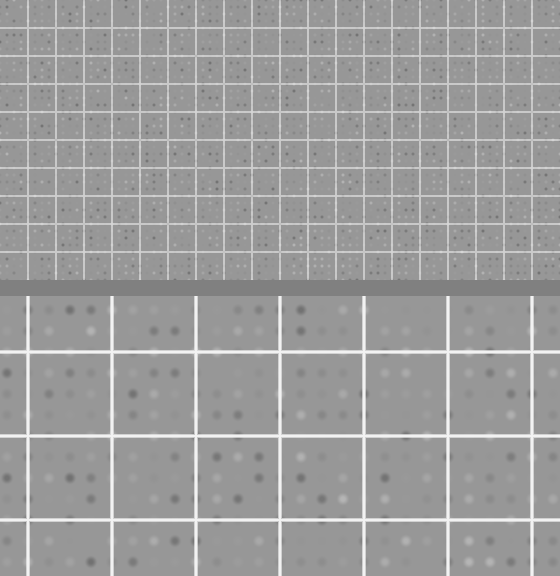
Top, the full canvas; bottom, a detail of the centre.
Reproduce this pattern procedurally as a Shadertoy shader.

```glsl
// Grey square tiles with pale grout lines and a lattice of faint light and dark specks.

const float ROWS = 10.0;            // tiles down the canvas
const float SPECKS_PER_TILE = 4.0;  // lattice steps along one tile side
const float SPECK_RADIUS = 0.085;   // in tile sides
const float GROUT_WIDTH = 0.039;    // in tile sides
const vec3 TILE_COLOR = vec3(0.592);
const vec3 GROUT_COLOR = vec3(0.95);

float hash(vec2 p) {
    vec3 q = fract(vec3(p.xyx) * 0.1031);
    q += dot(q, q.yzx + 33.33);
    return fract((q.x + q.y) * q.z);
}

// Signed brightness of the soft round speck at the nearest lattice point
float speck(vec2 p, float perTile, float radius) {
    vec2 id = round(p * perTile);
    float d = length(p - id / perTile);
    float tone = hash(id + 17.0) * 2.0 - 1.0;
    float strength = tone * mix(0.4, 1.0, abs(tone));
    return strength * (1.0 - smoothstep(0.15 * radius, radius, d));
}

// Coverage of the nearest inner grid line on each axis
vec2 gridLines(vec2 p, vec2 count, float width, float pixel) {
    vec2 nearest = clamp(round(p), vec2(1.0), count - 1.0);
    vec2 d = abs(p - nearest);
    return clamp((0.5 * width - d) / pixel + 0.5, 0.0, 1.0);
}

void mainImage(out vec4 fragColor, in vec2 fragCoord) {
    float pixel = ROWS / iResolution.y;
    vec2 p = fragCoord * pixel;
    vec2 count = round(iResolution.xy * pixel);

    // Specked tile surface, slightly stronger on the dark side
    float s = speck(p, SPECKS_PER_TILE, SPECK_RADIUS);
    vec3 color = TILE_COLOR + s * (s < 0.0 ? 0.15 : 0.12);

    // Grout over the tiles
    vec2 grout = gridLines(p, count, GROUT_WIDTH, pixel);
    color = mix(color, GROUT_COLOR, max(grout.x, grout.y));

    fragColor = vec4(color, 1.0);
}
```
